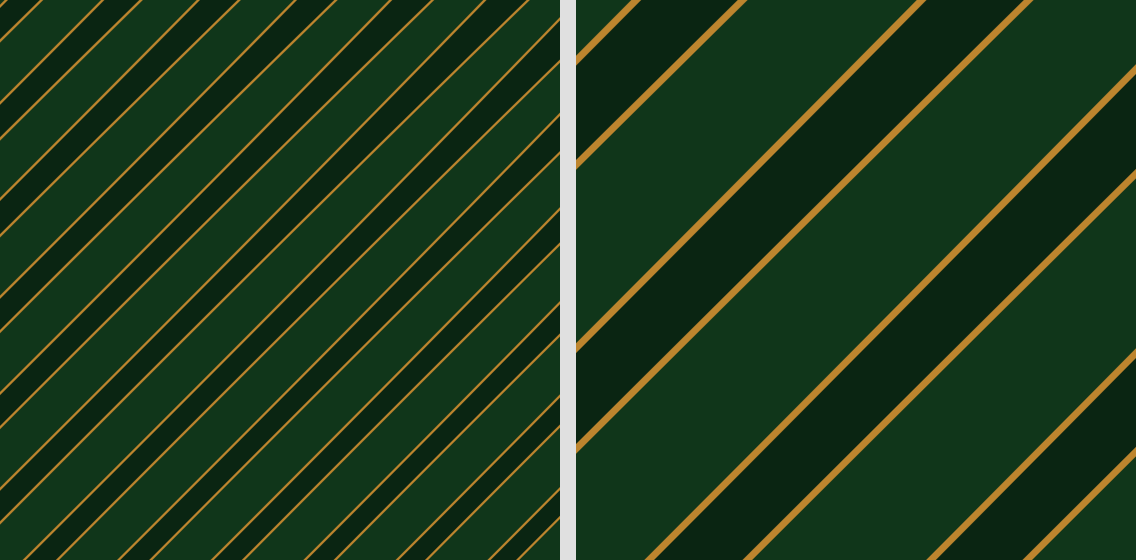
Left: the whole. Right: its middle third, enlarged.
Reproduce this pattern procedurally as a WebGL 1 fragment shader.

```glsl
precision highp float;

// Rising diagonal stripes: dark green bands edged with thin gold lines on green.
// Each pixel is measured from the nearest band centre; a slow sway shifts the
// spacing and the bands widen smoothly towards the upper right.

uniform vec2 u_resolution;

const float PI = 3.14159265;
const float PERIOD = 0.16875;  // band spacing, measured along a canvas side

// Distance from the nearest band centre, along a canvas side.
float bandDistance(float across, float along) {
    float start = across - 0.0423;
    float sway = 0.0182 * sin(PI * start / (11.0 * PERIOD) + 0.15 * along);
    float phase = (start - sway) / PERIOD;
    return abs(fract(phase + 0.5) - 0.5) * PERIOD;
}

// Full width of a band at this place on the canvas.
float bandWidth(vec2 p, float across) {
    float rightWidth = 0.052 + 0.0273 * pow(p.y, 1.6);
    float offset = (across - 0.33) / 0.13;
    float swell = 0.0045 * exp(-offset * offset);
    return mix(0.060, rightWidth, p.x) + swell;
}

void main() {
    vec2 p = gl_FragCoord.xy / u_resolution;
    float across = p.x + 1.0 - p.y;  // grows from upper left to lower right
    float along = p.x + p.y - 1.0;   // grows from lower left to upper right
    along = p.x - (1.0 - p.y);
    float soft = 1.0 / min(u_resolution.x, u_resolution.y);

    // Signed distance to the band edge, negative inside the band.
    float edge = bandDistance(across, along) - 0.5 * bandWidth(p, across);

    vec3 green = vec3(0.062, 0.210, 0.100);
    vec3 darkGreen = vec3(0.040, 0.145, 0.070);
    vec3 gold = vec3(0.740, 0.520, 0.180);

    vec3 color = mix(darkGreen, green, smoothstep(-soft, soft, edge));
    float line = 1.0 - smoothstep(-soft, soft, abs(edge) - 0.0029);
    color = mix(color, gold, line);

    gl_FragColor = vec4(color, 1.0);
}
```
